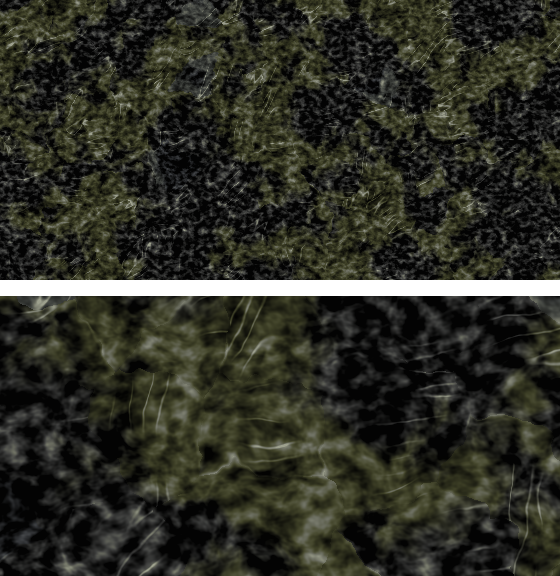
Top: the whole. Bottom: its middle third, enlarged.
This texture is drawn by a WebGL 2 fragment shader. Its source:

```glsl
#version 300 es
precision highp float;
// Dark polished granite: olive crystals, black ground, grey flecks and fine pale veins.

uniform vec2 u_resolution;
out vec4 fragColor;

float hash(vec2 cell) {
    uvec2 k = uvec2(ivec2(cell)) * uvec2(1597u, 3571u);
    uint h = (k.x ^ (k.y << 7)) * 277803u + k.y;
    h = (h ^ (h >> 15)) * 73471u;
    h = (h ^ (h >> 13)) * 92821u;
    return float((h ^ (h >> 16)) & 65535u) / 65536.0;
}

float cornerSlope(vec2 cell, vec2 offset) {
    float angle = 6.2832 * hash(cell);
    return dot(vec2(cos(angle), sin(angle)), offset);
}

float gradientNoise(vec2 p) {
    vec2 i = floor(p), f = p - i;
    vec2 u = f * f * f * (f * (f * 6.0 - 15.0) + 10.0);
    vec2 e = vec2(1.0, 0.0);
    return mix(mix(cornerSlope(i, f), cornerSlope(i + e, f - e), u.x),
               mix(cornerSlope(i + e.yx, f - e.yx), cornerSlope(i + 1.0, f - 1.0), u.x), u.y);
}

float fbm(vec2 p, int octaves) {
    float sum = 0.0, amplitude = 1.0;
    for (int i = 0; i < octaves; i++) {
        sum += amplitude * gradientNoise(p);
        p = mat2(1.6, 1.2, -1.2, 1.6) * p + 17.3;
        amplitude *= 0.5;
    }
    return sum;
}

// Returns two random values of the nearest crystal and the gap to its neighbour.
vec3 crystal(vec2 p) {
    vec2 base = floor(p), nearestCell = base;
    float nearest = 9.0, second = 9.0;
    for (int y = -1; y <= 1; y++) {
        for (int x = -1; x <= 1; x++) {
            vec2 cell = base + vec2(x, y);
            float d = distance(p, cell + vec2(hash(cell + 31.0), hash(cell + 67.0)));
            if (d < nearest) {
                second = nearest;
                nearest = d;
                nearestCell = cell;
            } else {
                second = min(second, d);
            }
        }
    }
    return vec3(hash(nearestCell + 113.0), hash(nearestCell + 211.0), second - nearest);
}

void main() {
    vec2 p = gl_FragCoord.xy / u_resolution.y;

    // Ragged coordinates for broken crystal outlines
    vec2 warp = vec2(fbm(p * 9.0 + 3.1, 4), fbm(p * 9.0 + 41.7, 4));
    vec2 w = p + 0.045 * warp;
    vec3 grain = crystal(w * 7.5);

    // Olive patches against black ground
    float medium = fbm(w * 13.0 + 23.0, 4);
    float patches = fbm(p * 3.2 + 7.4, 3) + 0.4 * (grain.x - 0.5) + 0.3 * medium;
    float olive = smoothstep(-0.13, 0.15, patches);

    // Fibres and veins follow the direction of each crystal
    float angle = mix(0.1, 1.7, grain.y * grain.y);
    vec2 q = mat2(cos(angle), -sin(angle), sin(angle), cos(angle)) * (p + 0.012 * warp);
    float fibre = gradientNoise(q * vec2(13.0, 52.0) + 5.0);
    float vein = 1.0 - smoothstep(0.0, 0.08, abs(gradientNoise(q * vec2(7.0, 36.0) + 61.0)));
    vein *= smoothstep(0.0, 0.3, gradientNoise(p * 9.0 + 83.0));
    float rim = 1.0 - smoothstep(0.0, 0.07, grain.z);
    rim *= smoothstep(0.0, 0.35, gradientNoise(p * 16.0 + 97.0));

    // Fine mineral flecks, strongest in the black ground
    float fleck = fbm((p + 0.01 * warp) * vec2(42.0, 54.0) + 12.0, 3);

    float level = 1.15 * (olive - 0.5) + 1.6 * medium + mix(3.6, 2.2, olive) * fleck
                + 1.3 * fibre * olive + 1.8 * vein + 1.1 * rim - 0.12;
    float high = max(level, 0.0);
    float tone = max(0.15 + 0.1 * level + 0.012 * high * high, 0.012);

    // Olive and neutral tints, paler in the highlights
    vec3 tint = mix(vec3(0.98, 0.99, 0.97), vec3(1.0, 1.03, 0.62), olive);
    tint = mix(tint, vec3(0.95, 1.0, 1.08), 0.7 * step(0.95, grain.x) * step(0.5, grain.y));
    tint = mix(tint, vec3(1.0, 1.02, 0.9), smoothstep(0.22, 0.45, tone));
    fragColor = vec4(min(tone, 0.62) * tint, 1.0);
}
```
